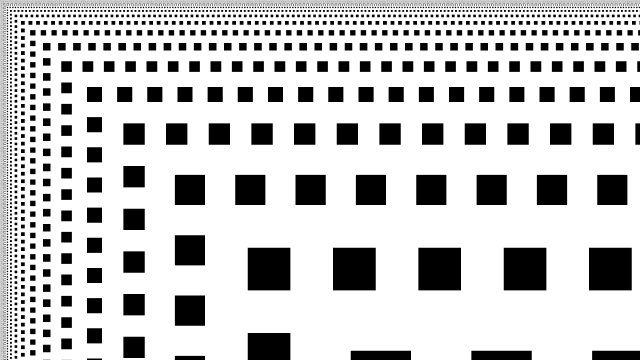
A Shadertoy shader for this pattern:

```glsl
// Black squares on white, in nested L-shaped bands that grow from the top left.
// Each band is sqrt(2) larger than the last, and its gap equals the next size.
// The band index comes from a logarithm; a sample grid smooths the tiny squares.

const float SMALLEST = 1.0 / 2160.0;       // side of the first squares, in heights
const float REACH = 3.0 + 2.0 * sqrt(2.0); // band distance divided by square side

// 1 inside a square, 0 outside; p is measured right and down from the corner
float squareInk(vec2 p) {
    float inset = min(p.x, p.y);
    if (inset < 0.0) return 0.0;

    // Find the band and its square size
    float shift = REACH * SMALLEST;
    float band = floor(2.0 * log2((inset + shift) / shift));
    float side = SMALLEST * exp2(0.5 * band);
    float start = REACH * side - shift;

    // Keep one row or column of squares, spaced by twice their side
    vec2 cell = fract((p - start) / (2.0 * side));
    float inBand = step(inset - start, side);
    return inBand * step(cell.x, 0.5) * step(cell.y, 0.5);
}

void mainImage(out vec4 fragColor, in vec2 fragCoord) {
    // Average a grid of samples over the pixel
    const int GRID = 8;
    float ink = 0.0;
    for (int j = 0; j < GRID; j++) {
        for (int i = 0; i < GRID; i++) {
            vec2 jitter = (vec2(i, j) + 0.5) / float(GRID) - 0.5;
            vec2 uv = (fragCoord + jitter) / iResolution.y;
            ink += squareInk(vec2(uv.x, 1.0 - uv.y));
        }
    }
    ink /= float(GRID * GRID);

    vec3 paper = vec3(1.0);
    vec3 black = vec3(0.0);
    fragColor = vec4(mix(paper, black, ink), 1.0);
}
```
